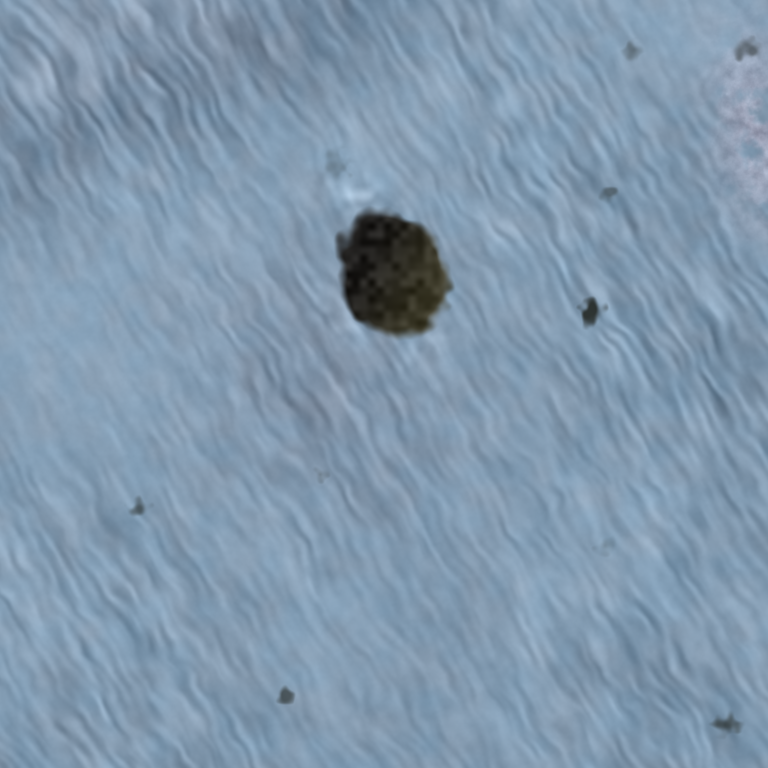
This texture is drawn by a Shadertoy shader. Its source:

```glsl
float hash(vec2 p) {
    vec3 q = fract(p.xyx * vec3(0.1031, 0.1030, 0.0973));
    q += dot(q, q.yzx + 33.33);
    return fract((q.x + q.y) * q.z);
}

float noise(vec2 p) {
    vec2 i = floor(p), f = fract(p);
    f = f * f * (3.0 - 2.0 * f);
    return mix(mix(hash(i), hash(i + vec2(1, 0)), f.x),
               mix(hash(i + vec2(0, 1)), hash(i + vec2(1, 1)), f.x), f.y);
}

float fbm(vec2 p) {
    float sum = 0.0, amp = 0.5;
    for (int i = 0; i < 4; i++) {
        sum += amp * noise(p);
        p = mat2(1.6, 1.2, -1.2, 1.6) * p + 7.3;
        amp *= 0.5;
    }
    return sum / 0.9375;
}

// Soft elliptical patch, tilted by an angle
float patchAt(vec2 p, vec2 center, vec2 size, float angle) {
    p -= center;
    float c = cos(angle), s = sin(angle);
    vec2 q = vec2(c * p.x + s * p.y, c * p.y - s * p.x) / size;
    return exp(-dot(q, q));
}

// Short broken ridges running down to the right
float ridges(vec2 p) {
    float across = dot(p, vec2(0.86, 0.51));
    float along = dot(p, vec2(0.51, -0.86));
    across += 0.012 * (noise(p * 17.0) - 0.5) + 0.007 * (noise(p * 48.0) - 0.5);
    float fine = noise(vec2(across * 125.0, along * 27.0)) - 0.5;
    float broad = noise(vec2(across * 80.0 + 20.0, along * 15.0)) - 0.5;
    float wave = sin(across * 330.0 + 6.0 * noise(p * 15.0));
    return fine * 0.85 + broad * 0.65 + wave * 0.15;
}

// Zones where the ridges stand out
float ridgeStrength(vec2 p) {
    float s = 0.42;
    s += 0.55 * patchAt(p, vec2(0.14, 0.89), vec2(0.32, 0.14), 0.4);
    s += 0.45 * patchAt(p, vec2(0.43, 0.47), vec2(0.17, 0.12), -1.0);
    s += 0.45 * patchAt(p, vec2(0.16, 0.16), vec2(0.20, 0.13), -1.0);
    s += 0.50 * patchAt(p, vec2(0.90, 0.52), vec2(0.24, 0.15), -0.9);
    s += 0.45 * patchAt(p, vec2(0.84, 0.10), vec2(0.13, 0.10), -0.9);
    s += 0.35 * patchAt(p, vec2(0.70, 0.82), vec2(0.22, 0.13), -0.9);
    s -= 0.30 * patchAt(p, vec2(0.06, 0.55), vec2(0.16, 0.17), 0.5);
    s -= 0.34 * patchAt(p, vec2(0.94, 0.96), vec2(0.10, 0.08), 0.0);
    return max(s, 0.05);
}

// Broad light and shade
float shade(vec2 p) {
    float s = 0.05 * (fbm(p * 7.0) - 0.5);
    s -= 0.065 * patchAt(p, vec2(0.06, 0.79), vec2(0.20, 0.07), 0.45);
    s -= 0.065 * patchAt(p, vec2(0.41, 0.97), vec2(0.22, 0.08), 0.4);
    s -= 0.045 * patchAt(p, vec2(0.41, 0.46), vec2(0.15, 0.09), -1.0);
    s -= 0.045 * patchAt(p, vec2(0.96, 0.44), vec2(0.16, 0.09), -0.9);
    s -= 0.040 * patchAt(p, vec2(0.85, 0.12), vec2(0.12, 0.09), -0.8);
    s += 0.030 * patchAt(p, vec2(0.08, 0.58), vec2(0.26, 0.16), 0.5);
    s += 0.035 * patchAt(p, vec2(0.50, 0.85), vec2(0.12, 0.06), 0.5);
    s += 0.040 * patchAt(p, vec2(0.76, 0.22), vec2(0.15, 0.06), 0.7);
    s += 0.045 * patchAt(p, vec2(0.93, 0.96), vec2(0.09, 0.07), 0.0);
    return s;
}

void mainImage(out vec4 fragColor, in vec2 fragCoord) {
    vec2 p = fragCoord / iResolution.xy;
    float grain = fbm(p * 75.0) - 0.5;

    // Ridged pale blue ground
    float relief = ridges(p) * ridgeStrength(p);
    vec3 color = vec3(0.512, 0.608, 0.695) + shade(p);
    color += 0.19 * relief * vec3(0.97, 1.0, 1.03) + 0.05 * grain;
    color += (noise(p * 34.0 + 40.0) - 0.5) * vec3(0.03, 0.0, -0.015);
    float mauve = patchAt(p, vec2(0.2, 0.95), vec2(0.4, 0.13), 0.4)
                + patchAt(p, vec2(0.42, 0.5), vec2(0.18, 0.13), -0.8);
    color += mauve * vec3(0.015, -0.005, -0.01);

    // Rosy encrusted edge
    float crust = patchAt(p, vec2(0.985, 0.83), vec2(0.05, 0.12), 0.15);
    color = mix(color, vec3(0.63, 0.65, 0.73) + 0.3 * grain, crust * smoothstep(0.2, 0.6, fbm(p * 40.0)));

    // Pale rim around the large spot
    float rim = patchAt(p, vec2(0.475, 0.735), vec2(0.055, 0.025), -0.4)
              + 0.5 * patchAt(p, vec2(0.44, 0.59), vec2(0.06, 0.018), -0.85)
              + 0.4 * patchAt(p, vec2(0.55, 0.555), vec2(0.05, 0.02), 0.6);
    color += rim * (0.055 + 0.5 * (noise(p * 75.0) - 0.5) * 0.4);

    // Scattered specks: position, radius, strength
    vec4 specks[10] = vec4[10](
        vec4(0.772, 0.594, 0.018, 0.95), vec4(0.182, 0.338, 0.014, 0.60),
        vec4(0.371, 0.095, 0.011, 0.65), vec4(0.944, 0.056, 0.017, 0.70),
        vec4(0.794, 0.746, 0.013, 0.45), vec4(0.825, 0.935, 0.013, 0.40),
        vec4(0.972, 0.934, 0.017, 0.50), vec4(0.436, 0.785, 0.020, 0.25),
        vec4(0.417, 0.382, 0.010, 0.30), vec4(0.788, 0.290, 0.013, 0.25));
    for (int i = 0; i < 10; i++) {
        vec4 k = specks[i];
        float d = length(p - k.xy) / k.z + 1.1 * (noise(p * 105.0 + float(i) * 9.0) - 0.5);
        color = mix(color, vec3(0.16, 0.18, 0.17), k.w * (1.0 - smoothstep(0.1, 1.15, d)));
    }

    // Large mottled dark spot with a lumpy outline
    vec2 q = p - vec2(0.511, 0.642);
    q.x += 0.15 * q.y;
    float edge = length(q / vec2(0.071, 0.081));
    edge += 0.16 * (noise(p * 32.0) - 0.5) + 0.14 * (noise(p * 75.0) - 0.5);
    float body = 1.0 - smoothstep(0.88, 1.08, edge);
    float warmth = smoothstep(-0.06, 0.07, q.x - 0.6 * q.y);
    vec3 dark = mix(vec3(0.12, 0.115, 0.11), vec3(0.21, 0.20, 0.135), warmth);
    dark += 0.15 * (noise(p * 95.0) - 0.5) + 0.06 * smoothstep(0.75, 1.0, edge) * warmth;
    color = mix(color, dark, body);

    fragColor = vec4(clamp(color, 0.0, 1.0), 1.0);
}
```
